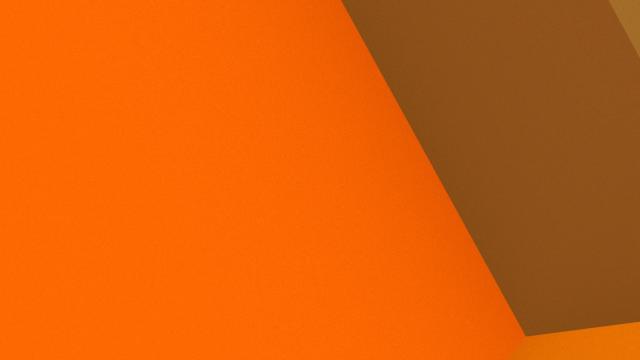
Write a Shadertoy shader that draws this background.

```glsl
const vec3 ORANGE = vec3(1.0, 0.408, 0.008);
const vec3 ORANGE_SHADE = vec3(0.90, 0.345, 0.008);
const vec3 BROWN = vec3(0.57, 0.325, 0.11);
const vec3 BROWN_SHADE = vec3(0.53, 0.298, 0.085);
const vec3 AMBER = vec3(0.91, 0.445, 0.008);
const vec3 AMBER_SHADE = vec3(0.86, 0.395, 0.008);
const vec3 GOLD = vec3(0.635, 0.425, 0.16);

// Signed distance to the line from a to b, positive on its left
float lineSide(vec2 p, vec2 a, vec2 b) {
    vec2 along = normalize(b - a);
    vec2 offset = p - a;
    return along.x * offset.y - along.y * offset.x;
}

float coverage(float dist, float softness) {
    return smoothstep(-softness, softness, dist);
}

// Shade that fades out away from an edge
float edgeShade(float dist, float reach) {
    return exp(-abs(dist) / reach);
}

float hash(vec2 cell) {
    vec3 q = fract(vec3(cell.xyx) * 0.1031);
    q += dot(q, q.yzx + 33.33);
    return fract((q.x + q.y) * q.z);
}

// Triangular grain centred on zero
float grain(vec2 p, float density) {
    vec2 cell = floor(p * density);
    return hash(cell) + hash(cell + 71.0) - 1.0;
}

void mainImage(out vec4 fragColor, in vec2 fragCoord) {
    vec2 p = fragCoord / iResolution.y;
    float softness = 0.75 / iResolution.y;

    // Plane boundaries meeting at the lower corner
    vec2 corner = vec2(1.461, 0.065);
    float wall = lineSide(p, vec2(0.947, 1.0), corner);
    float ledge = lineSide(p, corner, vec2(1.778, 0.1065));
    float seam = lineSide(p, corner, vec2(1.407, 0.0));
    float facet = lineSide(p, vec2(1.690, 1.0), vec2(1.778, 0.838));

    // Shaded planes
    vec3 orange = mix(ORANGE, ORANGE_SHADE, edgeShade(wall, 0.2));
    vec3 amber = mix(AMBER, AMBER_SHADE, edgeShade(seam, 0.08));
    float brownShade = max(edgeShade(wall, 0.2), edgeShade(ledge, 0.25));
    vec3 brown = mix(BROWN, BROWN_SHADE, brownShade);

    // Layers from back to front
    vec3 color = mix(orange, amber, coverage(seam, softness));
    color = mix(color, brown, coverage(min(wall, ledge), softness));
    color = mix(color, GOLD, coverage(facet, softness));

    // Fine paper grain
    color *= 1.0 + 0.025 * grain(p, 288.0);
    fragColor = vec4(clamp(color, 0.0, 1.0), 1.0);
}
```
